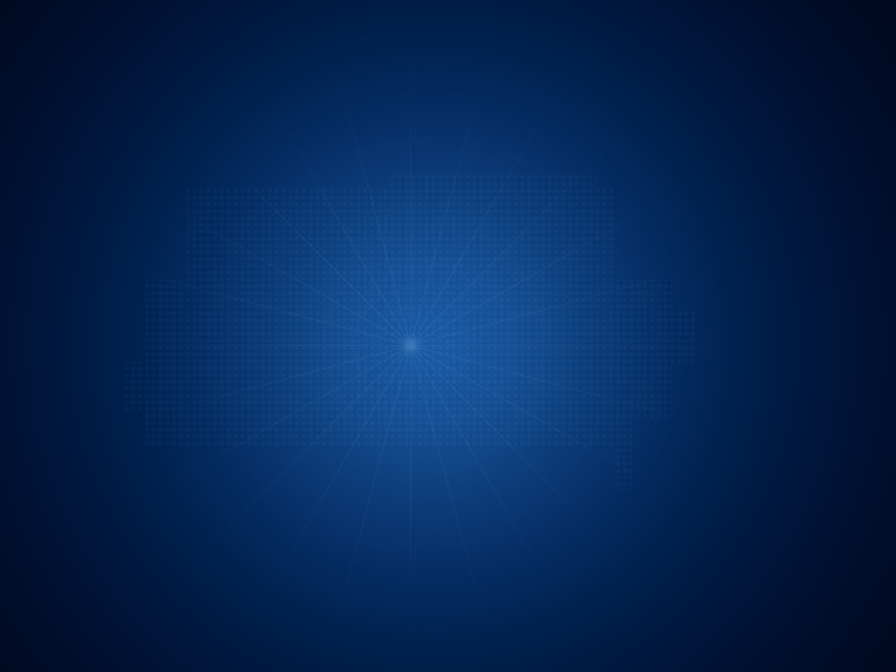
Give the GLSL for this background, as a Shadertoy shader.

```glsl
// Soft coverage of a stroke at distance d with half width w
float stroke(float d, float w) {
    float px = 1.0 / iResolution.y;
    return 1.0 - smoothstep(w - px, w + px, d);
}

// 1 inside the box spanning lo to hi
float block(vec2 p, vec2 lo, vec2 hi) {
    vec2 inside = step(lo, p) * step(p, hi);
    return inside.x * inside.y;
}

// Radial falloff from bright blue to near black navy
vec3 glow(float r) {
    vec3 c = mix(vec3(0.10, 0.35, 0.64), vec3(0.09, 0.31, 0.58), smoothstep(0.0, 0.12, r));
    c = mix(c, vec3(0.05, 0.24, 0.48), clamp((r - 0.12) / 0.11, 0.0, 1.0));
    c = mix(c, vec3(0.02, 0.18, 0.39), clamp((r - 0.23) / 0.11, 0.0, 1.0));
    c = mix(c, vec3(0.00, 0.13, 0.31), clamp((r - 0.34) / 0.11, 0.0, 1.0));
    c = mix(c, vec3(0.00, 0.09, 0.24), clamp((r - 0.45) / 0.12, 0.0, 1.0));
    c = mix(c, vec3(0.00, 0.06, 0.18), clamp((r - 0.57) / 0.12, 0.0, 1.0));
    return mix(c, vec3(0.00, 0.03, 0.11), clamp((r - 0.69) / 0.18, 0.0, 1.0));
}

// Dot grid clipped to a stepped silhouette
float dotField(vec2 p) {
    float area = block(p, vec2(0.278, 0.333), vec2(0.915, 0.720));
    area = max(area, block(p, vec2(0.578, 0.700), vec2(0.889, 0.743)));
    area = max(area, block(p, vec2(0.214, 0.333), vec2(0.300, 0.583)));
    area = max(area, block(p, vec2(0.185, 0.390), vec2(0.230, 0.462)));
    area = max(area, block(p, vec2(0.900, 0.375), vec2(1.000, 0.583)));
    area = max(area, block(p, vec2(0.980, 0.460), vec2(1.037, 0.543)));
    area = max(area, block(p, vec2(0.915, 0.270), vec2(0.940, 0.380)));
    float pitch = 0.01016;
    vec2 cell = (fract(p / pitch) - 0.5) * pitch;
    return area * stroke(length(cell), 0.0030);
}

// Spokes and geometrically growing rings around the hub
float radialGrid(vec2 q) {
    float r = length(q);
    float gap = radians(15.0);
    float angle = mod(atan(q.y, q.x) + 0.5 * gap, gap) - 0.5 * gap;
    float spokes = stroke(r * abs(sin(angle)), 0.0007) * smoothstep(0.52, 0.05, r);
    float rings = 0.0;
    float radius = 0.055;
    for (int i = 0; i < 6; i++) {
        rings = max(rings, stroke(abs(r - radius), 0.0006) * exp(-3.5 * radius));
        radius *= 1.53;
    }
    return max(spokes, 0.5 * rings);
}

void mainImage(out vec4 fragColor, in vec2 fragCoord) {
    vec2 p = fragCoord / iResolution.y;
    vec2 hub = p - vec2(0.611, 0.486);

    vec3 color = glow(length(p - vec2(0.645, 0.490)));
    color += dotField(p) * vec3(0.012, 0.026, 0.030);

    // Fine lines and the small bright hub
    color = mix(color, vec3(0.45, 0.65, 0.85), 0.13 * radialGrid(hub));
    color += vec3(0.10, 0.09, 0.06) * exp(-dot(hub, hub) / 0.00012);

    fragColor = vec4(color, 1.0);
}
```
